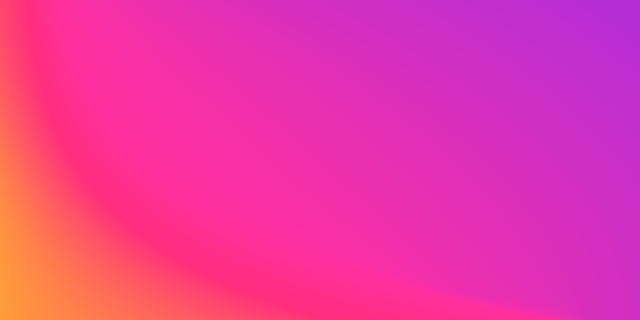
A WebGL 2 fragment shader for this background:

```glsl
#version 300 es
precision highp float;
// Warm-to-violet gradient whose colour bands bend from the lower left to the upper right.

#define RIDGE_DECAY 3.5
#define PINK_DECAY 3.2
#define MAGENTA_SLOPE 0.56
#define PURPLE_BEND 0.52
#define VIOLET_BEND 0.27

uniform vec2 u_resolution;
out vec4 fragColor;

const vec3 ORANGE  = vec3(1.00, 0.61, 0.23);
const vec3 RED     = vec3(1.00, 0.18, 0.49);
const vec3 PINK    = vec3(1.00, 0.19, 0.62);
const vec3 MAGENTA = vec3(0.95, 0.19, 0.67);
const vec3 PURPLE  = vec3(0.85, 0.185, 0.74);
const vec3 VIOLET  = vec3(0.70, 0.18, 0.85);

// Linear position of x between two stops, limited to 0..1
float between(float a, float b, float x) {
    return clamp((x - a) / (b - a), 0.0, 1.0);
}

// Colour at uv, from stops whose horizontal place depends on height
vec3 bentGradient(vec2 uv) {
    float x = uv.x;
    float y = uv.y;

    // Warm stops hug the left and bottom sides
    float orangeX = -0.16 * pow(y, 1.8);
    float redX = 0.028 + 0.49 * exp(-RIDGE_DECAY * y);
    float pinkX = 0.06 + 0.81 * exp(-PINK_DECAY * y);

    // Cool stops turn from a straight diagonal into wide arcs
    float magentaX = max(0.74 - MAGENTA_SLOPE * y, pinkX + 0.02);
    float purpleX = 0.92 - PURPLE_BEND * y * y;
    float violetX = 1.27 - VIOLET_BEND * y * y * y;

    vec3 color = mix(ORANGE, RED, between(orangeX, redX, x));
    color = mix(color, PINK, between(redX, pinkX, x));
    color = mix(color, MAGENTA, between(pinkX, magentaX, x));
    color = mix(color, PURPLE, between(magentaX, purpleX, x));
    return mix(color, VIOLET, between(purpleX, violetX, x));
}

void main() {
    vec2 uv = gl_FragCoord.xy / u_resolution;
    fragColor = vec4(bentGradient(uv), 1.0);
}
```
